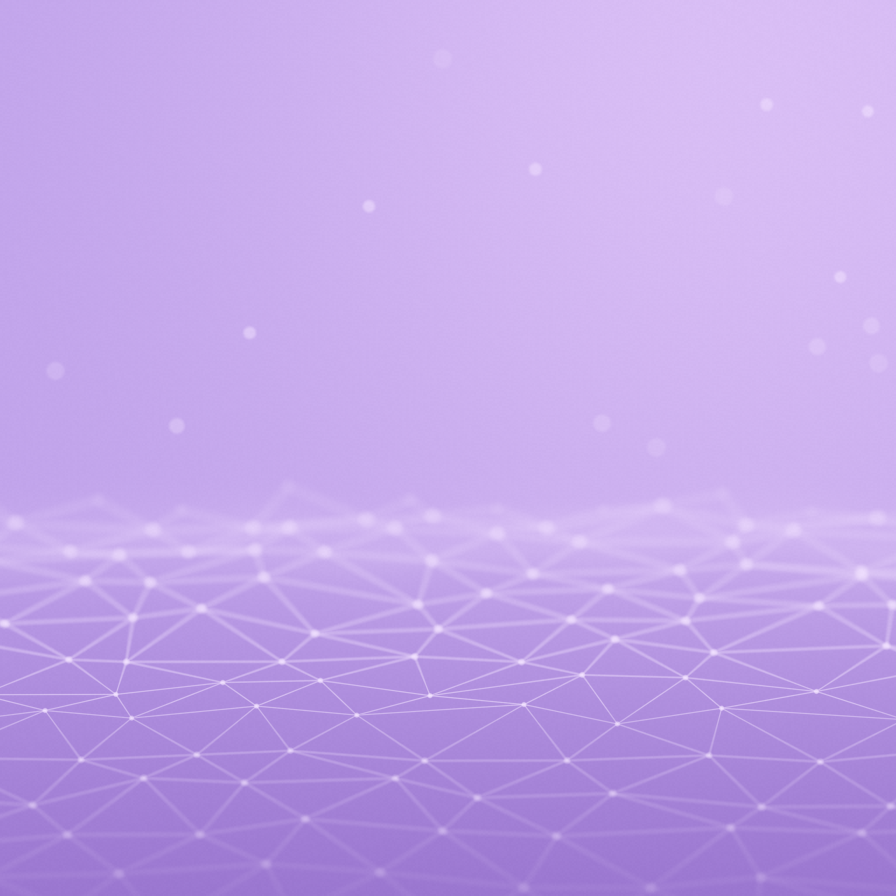
Give the GLSL for this background, as a Shadertoy shader.

```glsl
// A lilac haze over a glowing triangular mesh that recedes to a soft horizon.
// Mesh vertices are hashed offsets on staggered perspective rows; a focus band
// sets blur and brightness of lines and nodes. Blurred specks float above.

#define MESH_ROWS 13
#define SPECK_COUNT 15
#define HORIZON 0.40
#define FOCUS_Y 0.22
#define FAR_BLUR 0.050
#define NEAR_BLUR 0.030
#define LINE_WIDTH 0.0007
#define NODE_RADIUS 0.0026
#define GRAIN 0.010

const vec3 SKY_SHADE = vec3(0.745, 0.630, 0.915);
const vec3 SKY_LIGHT = vec3(0.850, 0.745, 0.960);
const vec3 GROUND = vec3(0.605, 0.465, 0.815);
const vec3 GLOW = vec3(0.950, 0.890, 1.000);

float hash(vec2 p) {
    return fract(sin(dot(p, vec2(127.1, 311.7))) * 43758.5453);
}

float noise(vec2 p) {
    vec2 cell = floor(p), f = fract(p);
    f = f * f * (3.0 - 2.0 * f);
    return mix(mix(hash(cell), hash(cell + vec2(1, 0)), f.x),
               mix(hash(cell + vec2(0, 1)), hash(cell + vec2(1, 1)), f.x), f.y);
}

float segmentDistance(vec2 p, vec2 a, vec2 b) {
    vec2 pa = p - a, ba = b - a;
    return length(pa - ba * clamp(dot(pa, ba) / dot(ba, ba), 0.0, 1.0));
}

float softDisc(float d, float radius, float softness) {
    return 1.0 - smoothstep(radius - softness, radius + softness, d);
}

// Defocus radius at a given height
float blurAt(float y) {
    float offset = y - FOCUS_Y;
    return offset > 0.0 ? FAR_BLUR * max(offset - 0.015, 0.0)
                        : NEAR_BLUR * max(-offset - 0.025, 0.0);
}

// Brightness fades away from the focus band, faster towards the viewer
float focusFade(float y) {
    float offset = y - FOCUS_Y;
    return exp(-abs(offset) * (offset > 0.0 ? 7.0 : 11.0));
}

float columnSpacing(float row) {
    return 0.152 - 0.003 * row;
}

vec2 meshVertex(float column, float row) {
    vec2 id = vec2(column, row);
    float x = column + 0.5 * mod(row, 2.0) + 0.55 * (hash(id + 3.7) - 0.5);
    float y = -0.03 + 0.052 * row - 0.0012 * row * row;
    y += 0.034 * (hash(id + 19.3) - 0.5);
    return vec2(0.5 + x * columnSpacing(row), y);
}

// Combined coverage of mesh edges and nodes
float meshLight(vec2 p, float pixel) {
    float blur = blurAt(p.y), fade = focusFade(p.y);
    float width = LINE_WIDTH + 0.55 * blur;
    float softness = 0.7 * pixel + 0.45 * blur;
    float clear = 1.0;
    for (int r = 0; r < MESH_ROWS; r++) {
        float row = float(r);
        float middle = floor((p.x - 0.5) / columnSpacing(row));
        for (int k = -2; k <= 2; k++) {
            float column = middle + float(k);
            float above = column + mod(row, 2.0);
            vec2 v = meshVertex(column, row);
            float d = segmentDistance(p, v, meshVertex(column + 1.0, row));
            d = min(d, segmentDistance(p, v, meshVertex(above, row + 1.0)));
            d = min(d, segmentDistance(p, v, meshVertex(above - 1.0, row + 1.0)));
            clear *= 1.0 - 0.55 * fade * softDisc(d, width, softness);

            float nodeBlur = blurAt(v.y);
            float node = softDisc(length(p - v), NODE_RADIUS + 0.75 * nodeBlur,
                                  pixel + 0.3 * nodeBlur);
            clear *= 1.0 - 0.85 * focusFade(v.y) * node;
        }
    }
    return 1.0 - clear;
}

// Out-of-focus specks, denser towards the right; small ones are brighter
float speckLight(vec2 p, float pixel) {
    float light = 0.0;
    for (int i = 0; i < SPECK_COUNT; i++) {
        float id = float(i), size = hash(vec2(id, 5.1));
        float t = (id + 0.5) / float(SPECK_COUNT);
        vec2 center = vec2(1.0 - pow(1.0 - t, 1.9), 0.5);
        center += vec2(0.04 * (hash(vec2(id, 8.2)) - 0.5),
                       0.45 * pow(hash(vec2(id, 2.9)), 1.5));
        float radius = mix(0.005, 0.0105, sqrt(size));
        float disc = softDisc(length(p - center), radius, pixel + 0.0015);
        light = max(light, mix(0.65, 0.16, sqrt(size)) * disc);
    }
    return light;
}

void mainImage(out vec4 fragColor, in vec2 fragCoord) {
    vec2 p = fragCoord / iResolution.y;
    float pixel = 1.0 / iResolution.y;

    // Sky lit from the upper right, fading into the ground
    vec2 toLight = p - vec2(0.85, 0.95);
    vec3 color = mix(SKY_SHADE, SKY_LIGHT, exp(-2.4 * dot(toLight, toLight)));
    float depth = clamp((HORIZON - p.y) / HORIZON, 0.0, 1.0);
    color = mix(color, GROUND, pow(depth, 0.85));

    // Wispy haze along the horizon
    float band = (p.y - 0.395 - 0.03 * (noise(vec2(p.x * 7.0, 1.0)) - 0.5)) / 0.04;
    float wisps = 0.5 + noise(p * vec2(6.0, 45.0));
    color = mix(color, GLOW, 0.13 * wisps * exp(-band * band));

    if (p.y < 0.47) color = mix(color, GLOW, meshLight(p, pixel));
    color = mix(color, GLOW, speckLight(p, pixel));

    color += GRAIN * (hash(floor(p * 512.0)) - 0.5);
    fragColor = vec4(color, 1.0);
}
```
